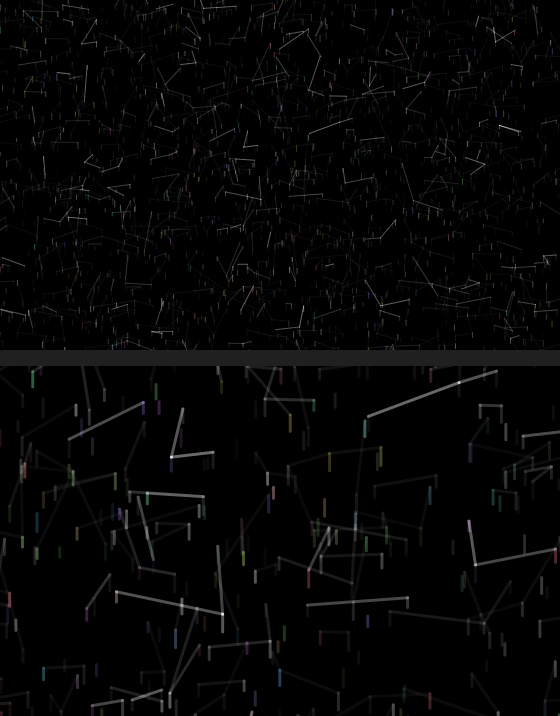
Top: the whole. Bottom: its middle third, enlarged.
Give the GLSL for this background, as a WebGL 2 fragment shader.

```glsl
#version 300 es
precision highp float;

#define LAYERS 5
#define COARSE_CELL 0.155
#define FINE_CELL 0.075
#define LINE_HALF_WIDTH 0.0014
#define TICK_HEIGHT 0.015
#define LINE_DIM 0.045
#define LINE_BRIGHT 0.42
#define TICK_DIM 0.06
#define TICK_BRIGHT 0.38
#define TINT 0.6
#define FORK_CHANCE 0.45
#define FILL 0.88

uniform vec2 u_resolution;
out vec4 fragColor;

const float TAU = 6.28318;

vec4 hash4(vec2 cell, float seed) {
    vec4 p = fract((cell.xyxy + seed * vec4(17.3, 41.7, 17.3, 41.7))
                   * vec4(0.1031, 0.1030, 0.0973, 0.1099));
    p += dot(p, p.wzxy + 33.33);
    return fract((p.xxyz + p.yzzw) * p.zywx);
}

// Smoothed coverage of a thin stroke from a to b
float stroke(vec2 p, vec2 a, vec2 b, float pixel) {
    vec2 pa = p - a, ba = b - a;
    float t = clamp(dot(pa, ba) / dot(ba, ba), 0.0, 1.0);
    float dist = length(pa - ba * t);
    return clamp(0.5 + (LINE_HALF_WIDTH - dist) / pixel, 0.0, 1.0);
}

// Short vertical mark hanging from a point, grey or faintly tinted
vec3 tick(vec2 p, vec2 top, vec4 rnd, float pixel) {
    float height = TICK_HEIGHT * mix(0.6, 1.15, rnd.x);
    float light = mix(TICK_DIM, TICK_BRIGHT, pow(rnd.y, 3.0));
    vec3 hue = 0.5 + 0.5 * cos(TAU * (rnd.z + vec3(0.0, 0.33, 0.67)));
    vec3 tint = mix(vec3(1.0), hue, TINT * smoothstep(0.25, 0.8, rnd.w));
    return light * tint * stroke(p, top, top - vec2(0.0, height), pixel);
}

// Mixture of nearly level, steep and free directions
vec2 heading(float pick, float turn) {
    float angle = TAU * turn;
    if (pick < 0.4) angle = (turn - 0.5) * 0.75 + step(0.2, pick) * 0.5 * TAU;
    else if (pick < 0.65) angle = 0.25 * TAU + (turn - 0.5) * 1.2;
    return vec2(cos(angle), sin(angle));
}

// Slow variation of how crowded the strokes are
float crowding(vec2 p, float aspect) {
    float waves = sin(p.x * 5.1 + 1.3 * sin(p.y * 4.0)) * sin(p.y * 6.3 + p.x * 2.0);
    float sides = smoothstep(-0.15, 0.3, p.x) * smoothstep(-0.1, 0.25, aspect - p.x);
    float base = smoothstep(-0.25, 0.2, p.y);
    return FILL * mix(0.45, 1.0, sides * base) + 0.14 * waves;
}

// One scattered layer: strokes, forks and their end ticks
vec3 strokeLayer(vec2 p, float size, float seed, float aspect, float pixel) {
    vec3 light = vec3(0.0);
    vec2 home = floor(p / size);
    for (int y = -1; y <= 1; y++)
    for (int x = -1; x <= 1; x++) {
        vec2 cell = home + vec2(x, y);
        vec4 place = hash4(cell, seed);
        vec4 shape = hash4(cell, seed + 3.0);
        vec4 mark = hash4(cell, seed + 7.0);
        vec2 start = (cell + place.xy) * size;
        if (place.z > crowding(start, aspect)) continue;

        float reach = size * mix(0.2, 0.88, shape.z);
        vec2 end = start + reach * heading(shape.x, shape.y);
        float shade = mix(LINE_DIM, LINE_BRIGHT, pow(shape.w, 5.0));
        light += shade * stroke(p, start, end, pixel);
        light += tick(p, start, mark, pixel);
        light += tick(p, end, mark.wxyz, pixel);

        // Second arm from the same point
        if (place.w < FORK_CHANCE) {
            vec4 fork = hash4(cell, seed + 11.0);
            vec2 tip = start + size * mix(0.2, 0.88, fork.z) * heading(fork.x, fork.y);
            light += 0.8 * shade * stroke(p, start, tip, pixel);
            light += tick(p, tip, fork.wzyx, pixel);
        }

        // Loose tick without a stroke
        vec4 loose = hash4(cell, seed + 19.0);
        vec2 spot = (cell + loose.xy) * size;
        light += tick(p, spot, mark.zwxy, pixel) * 0.8;
    }
    return light;
}

void main() {
    vec2 p = gl_FragCoord.xy / u_resolution.y;
    float aspect = u_resolution.x / u_resolution.y;
    float pixel = 1.0 / u_resolution.y;
    vec3 color = vec3(0.0);
    for (int i = 0; i < LAYERS; i++) {
        float depth = float(i) / float(LAYERS - 1);
        float size = mix(COARSE_CELL, FINE_CELL, depth);
        color += strokeLayer(p, size, 1.0 + 31.0 * float(i), aspect, pixel);
    }
    fragColor = vec4(min(color, 1.0), 1.0);
}
```
